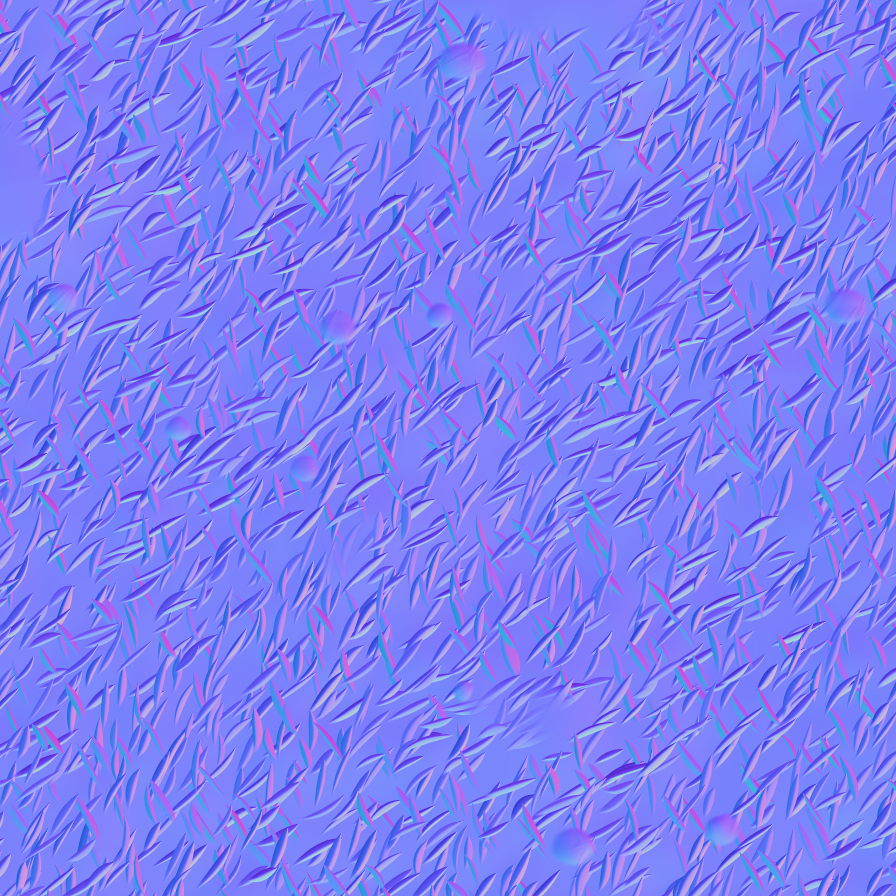
Write a WebGL 2 fragment shader that draws this texture map.

```glsl
#version 300 es
precision highp float;
// Tangent-space normal map of short, wind-combed grass blades with bare soil and pebbles.

uniform vec2 u_resolution;
out vec4 fragColor;

// Integer hash: three values in 0..1 per cell and layer
vec3 hash3(vec2 cell, int layer) {
    uvec3 v = uvec3(ivec3(ivec2(cell) + 64, layer)) * 1664525u + 1013904223u;
    v.x += v.y * v.z;
    v.y += v.z * v.x;
    v.z += v.x * v.y;
    v ^= v >> 16u;
    v.x += v.y * v.z;
    v.y += v.z * v.x;
    v.z += v.x * v.y;
    return vec3(v >> 8u) / 16777216.0;
}

// Value noise: downhill slope in xy, height in z
vec3 noise(vec2 p, int seed) {
    vec2 i = floor(p), f = fract(p);
    vec2 w = f * f * (3.0 - 2.0 * f), dw = 6.0 * f * (1.0 - f);
    float a = hash3(i, seed).x, b = hash3(i + vec2(1, 0), seed).x;
    float c = hash3(i + vec2(0, 1), seed).x, d = hash3(i + vec2(1, 1), seed).x;
    vec2 rise = dw * vec2(mix(b - a, d - c, w.y), mix(c - a, d - b, w.x));
    return vec3(-rise, mix(mix(a, b, w.x), mix(c, d, w.x), w.y));
}

// Lays one blade over the tilt of everything below it
vec2 addBlade(vec2 tilt, vec2 p, vec2 cell, int layer, float cells, float drift, float px) {
    vec3 place = hash3(cell, layer);
    vec2 offset = p - (cell + place.xy) / cells;
    if (dot(offset, offset) > 0.0014) return tilt;
    vec3 form = hash3(cell, layer + 10);
    vec3 finish = fract(form * 37.0);

    // Most blades lean right, the rest lean left; the lean drifts over the field
    float angle = place.z < 0.74 ? mix(0.42, 1.4, form.x) + 0.55 * drift
                                 : mix(1.75, 2.25, form.x) + 0.2 * drift;
    vec2 along = vec2(cos(angle), sin(angle));
    vec2 right = vec2(along.y, -along.x);

    // Blade coordinates: s runs from root to tip, across is signed to the right
    float s = dot(offset, along) / mix(0.038, 0.07, form.y) + 0.5;
    float lens = max(4.0 * s * (1.0 - s), 0.0);
    float across = dot(offset, right) + (form.z - 0.5) * 0.011 * (lens - 0.6);
    across += (finish.x - 0.5) * 0.008 * (s - 0.5) * lens;
    float halfWidth = mix(0.0028, 0.0058, finish.x) * lens * mix(0.75, 1.2, s);

    // Two faces meet at an off-centre ridge
    float ridge = mix(-0.45, 0.5, finish.y);
    float u = clamp(across / max(halfWidth, 0.0001), -1.0, 1.0);
    float face = smoothstep(ridge - 0.35, ridge + 0.35, u) * 2.0 - 1.0;
    float steepness = mix(0.4, 0.82, finish.z) * mix(0.65, 1.05, abs(u));
    vec2 bladeTilt = right * face * steepness + along * 0.12 * (s - 0.4);

    float cover = clamp((halfWidth - abs(across)) / px + 0.5, 0.0, 1.0);
    cover *= min(1.0, 2.0 * halfWidth / px) * smoothstep(0.0, 0.3, s);
    return mix(tilt, bladeTilt, cover);
}

// Sparse, soft-edged lumps with a faceted surface
vec2 addPebble(vec2 tilt, vec2 p) {
    vec2 cell = floor(p * 7.0);
    vec3 place = hash3(cell, 50);
    if (place.z > 0.17) return tilt;
    vec3 form = hash3(cell, 51);
    vec2 facet = noise(p * 50.0, 52).xy;
    vec2 q = fract(p * 7.0) - mix(vec2(0.3), vec2(0.7), place.xy) + 0.02 * facet;
    q /= mix(0.08, 0.2, form.x);
    float edge = length(q * vec2(1.0, mix(0.9, 1.3, form.y)));
    float cover = 1.0 - smoothstep(0.75, 1.1, edge);
    return mix(tilt, q * 0.5 + 0.1 * facet, cover * 0.85);
}

void main() {
    vec2 p = gl_FragCoord.xy / u_resolution.y;
    float px = 1.0 / u_resolution.y;

    // Gently uneven soil
    vec3 patches = noise(p * 5.0 + 3.0, 42), grit = noise(p * 19.0, 43);
    vec2 soil = vec2(-0.02) + 0.06 * patches.xy + 0.06 * grit.xy;

    // Blades, layer upon layer
    float cells = 26.0;
    float drift = noise(p * 6.0, 40).z - 0.5;
    vec2 home = floor(p * cells);
    vec2 tilt = soil;
    for (int layer = 0; layer < 3; layer++)
        for (int y = 1; y >= -1; y--)
            for (int x = -1; x <= 1; x++)
                tilt = addBlade(tilt, p, home + vec2(x, y), layer, cells, drift, px);

    // Worn patches without grass, then pebbles
    float bare = smoothstep(0.75, 0.84, patches.z * 0.8 + grit.z * 0.2);
    tilt = addPebble(mix(tilt, soil, bare), p);

    // Encode with the green axis pointing down
    float up = sqrt(max(1.0 - dot(tilt, tilt), 0.05));
    fragColor = vec4(0.5 + 0.5 * vec3(tilt.x, -tilt.y, up * 0.98), 1.0);
}
```
